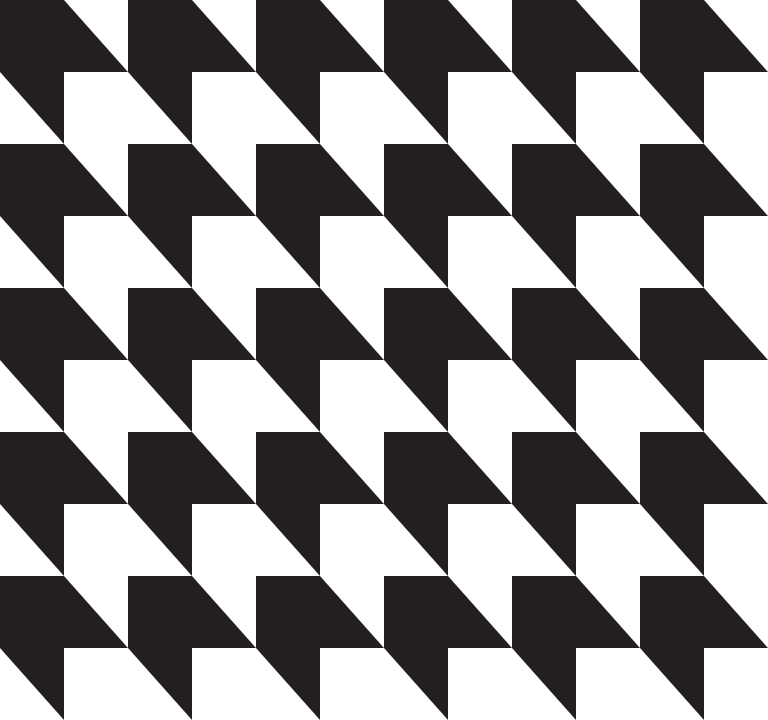
A Shadertoy shader for this pattern:

```glsl
// Dark folded-arrow houndstooth on white, six repeats across and five down.

const vec2 REPEATS = vec2(6.0, 5.0);
const vec3 INK = vec3(0.137, 0.122, 0.125);
const vec3 PAPER = vec3(1.0);

// Signed distance to one arrow; p runs right and down from the cell's top left.
float arrowDistance(vec2 p, vec2 cell) {
    vec2 q = p / cell;
    float corner = max(-p.x, -p.y);
    float band = (abs(q.x - q.y) - 0.5) / length(1.0 / cell);
    vec2 beyondCentre = p - 0.5 * cell;
    float notch = min(beyondCentre.x, beyondCentre.y);
    return max(max(corner, band), notch);
}

// Nearest arrow among this cell and its neighbours, so edges stay smooth across cells.
float latticeDistance(vec2 grid, vec2 cell) {
    vec2 local = fract(grid);
    float nearest = 1e3;
    for (int j = -1; j <= 1; j++) {
        for (int i = -1; i <= 1; i++) {
            vec2 p = (local - vec2(i, j)) * cell;
            nearest = min(nearest, arrowDistance(p, cell));
        }
    }
    return nearest;
}

// Share of a pixel lying inside the edge.
float coverage(float distanceToEdge, float pixel) {
    return clamp(0.5 - distanceToEdge / pixel, 0.0, 1.0);
}

void mainImage(out vec4 fragColor, in vec2 fragCoord) {
    // Grid coordinates count down from the top edge.
    vec2 uv = fragCoord / iResolution.xy;
    vec2 grid = vec2(uv.x, 1.0 - uv.y) * REPEATS;

    // Lengths are measured in canvas heights.
    vec2 cell = vec2(iResolution.x / iResolution.y, 1.0) / REPEATS;
    float pixel = 1.0 / iResolution.y;

    float ink = coverage(latticeDistance(grid, cell), pixel);
    fragColor = vec4(mix(PAPER, INK, ink), 1.0);
}
```
